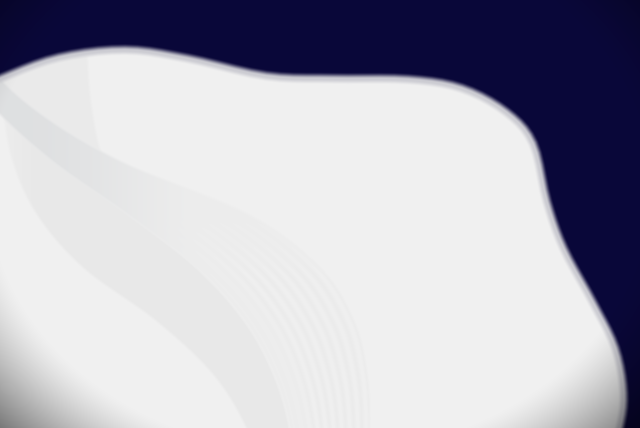
Reproduce this background procedurally as a Shadertoy shader.

```glsl
const vec2 CANVAS = vec2(1.5, 1.0);
const vec3 NAVY = vec3(0.037, 0.027, 0.222);
const vec3 PAPER = vec3(0.941);
const vec3 RIM = vec3(0.80, 0.80, 0.825);
const vec3 FACET = vec3(0.918);
const vec3 BAND_LOW = vec3(0.908);
const vec3 BAND_DARK = vec3(0.872, 0.877, 0.882);
const vec3 BAND_LIGHT = vec3(0.927);
const float EDGE_BLUR = 0.008;
const float FOLD_BLUR = 0.005;
const float RIM_WIDTH = 0.022;
const float STRIPE_COUNT = 10.0;
const float STRIPE_DEPTH = 0.016;
const vec2 VIGNETTE_CENTRE = vec2(0.75, 0.56);
const float VIGNETTE_START = 0.62;
const float VIGNETTE_RANGE = 0.20;
const float VIGNETTE_DEPTH = 0.50;

// Outline of the sheet, from the left edge round to the lower right
const int OUTLINE_COUNT = 18;
const int STEPS = 5;
const vec2 OUTLINE[18] = vec2[18](
    vec2(-0.117, 0.770), vec2(0.0, 0.824), vec2(0.137, 0.873),
    vec2(0.293, 0.891), vec2(0.440, 0.871), vec2(0.625, 0.830),
    vec2(0.781, 0.824), vec2(0.957, 0.822), vec2(1.084, 0.801),
    vec2(1.191, 0.744), vec2(1.256, 0.668), vec2(1.289, 0.531),
    vec2(1.328, 0.422), vec2(1.396, 0.297), vec2(1.449, 0.189),
    vec2(1.469, 0.082), vec2(1.459, -0.004), vec2(1.426, -0.113));

// Fold positions in x, at equal steps down the canvas
const float FOLD_STEPS = 8.0;
const float UPPER[10] = float[10](
    -0.117, -0.049, 0.074, 0.279, 0.582, 0.750, 0.830, 0.861, 0.867, 0.859);
const float MIDDLE[10] = float[10](
    -0.156, -0.107, -0.016, 0.121, 0.297, 0.459, 0.572, 0.641, 0.678, 0.688);
const float LOWER[10] = float[10](
    -0.020, -0.008, 0.006, 0.029, 0.086, 0.195, 0.367, 0.500, 0.578, 0.621);
const float CREASE[10] = float[10](
    0.205, 0.205, 0.215, 0.244, 0.318, 0.459, 0.572, 0.641, 0.678, 0.688);

// Catmull-Rom weights
vec4 splineWeights(float t) {
    float t2 = t * t, t3 = t2 * t;
    return 0.5 * vec4(2.0 * t2 - t - t3, 2.0 - 5.0 * t2 + 3.0 * t3,
                      t + 4.0 * t2 - 3.0 * t3, t3 - t2);
}

vec2 outlinePoint(int i, float t) {
    vec4 w = splineWeights(t);
    return w.x * OUTLINE[i - 1] + w.y * OUTLINE[i]
         + w.z * OUTLINE[i + 1] + w.w * OUTLINE[i + 2];
}

// Signed distance to the outline, positive on the sheet
float sheetDistance(vec2 p) {
    float nearest = 1e9, side = 1.0;
    vec2 a = OUTLINE[1];
    for (int i = 1; i < OUTLINE_COUNT - 2; i++) {
        for (int j = 1; j <= STEPS; j++) {
            vec2 b = outlinePoint(i, float(j) / float(STEPS));
            vec2 e = b - a, q = p - a;
            vec2 r = q - e * clamp(dot(q, e) / dot(e, e), 0.0, 1.0);
            if (dot(r, r) < nearest) {
                nearest = dot(r, r);
                side = e.x * q.y - e.y * q.x < 0.0 ? 1.0 : -1.0;
            }
            a = b;
        }
    }
    return side * sqrt(nearest);
}

float foldX(float fold[10], float y) {
    float k = clamp((1.0 - y) * FOLD_STEPS, 0.0, FOLD_STEPS);
    int i = min(int(k), 7);
    vec4 knots = vec4(fold[max(i - 1, 0)], fold[i], fold[i + 1], fold[i + 2]);
    return dot(splineWeights(k - float(i)), knots);
}

// Soft coverage of the area to the left of a fold
float leftOf(float fold[10], vec2 p) {
    float x = foldX(fold, p.y);
    float slope = (foldX(fold, p.y + 0.005) - x) / 0.005;
    float d = (x - p.x) / sqrt(1.0 + slope * slope);
    return smoothstep(-FOLD_BLUR, FOLD_BLUR, d);
}

void mainImage(out vec4 fragColor, in vec2 fragCoord) {
    vec2 p = fragCoord / iResolution.xy * CANVAS;
    float upper = leftOf(UPPER, p);
    float middle = leftOf(MIDDLE, p);
    float lower = leftOf(LOWER, p);
    float crease = leftOf(CREASE, p);

    // Folded ribbon
    vec3 sheet = mix(PAPER, FACET, crease * (1.0 - upper));
    vec3 lowBand = mix(PAPER, BAND_LOW, smoothstep(-0.1, 0.12, p.x));
    sheet = mix(sheet, lowBand, upper * middle * (1.0 - lower));
    vec3 highBand = mix(BAND_DARK, BAND_LIGHT, smoothstep(0.05, 0.5, p.x));
    sheet = mix(sheet, highBand, upper * (1.0 - middle));

    // Fan of fine stripes between two folds
    float left = foldX(MIDDLE, p.y), right = foldX(UPPER, p.y);
    float across = (p.x - left) / (right - left);
    float stripe = cos(6.2832 * across * STRIPE_COUNT);
    float fade = smoothstep(0.50, 0.32, p.y) * smoothstep(0.0, 0.4, across);
    sheet += STRIPE_DEPTH * 0.5 * (0.4 - stripe) * fade * upper * (1.0 - middle);

    // Grey rim and blurred outline over the navy ground
    float d = sheetDistance(p);
    sheet = mix(RIM, sheet, smoothstep(RIM_WIDTH * 0.4, RIM_WIDTH, d));
    vec3 color = mix(NAVY, sheet, smoothstep(-EDGE_BLUR, EDGE_BLUR, d));

    // Dark corners
    float radius = length((p - VIGNETTE_CENTRE) / vec2(1.25, 1.0));
    float corner = max(radius - VIGNETTE_START, 0.0) / VIGNETTE_RANGE;
    color *= 1.0 - VIGNETTE_DEPTH * pow(corner, 1.3);
    fragColor = vec4(color, 1.0);
}
```
